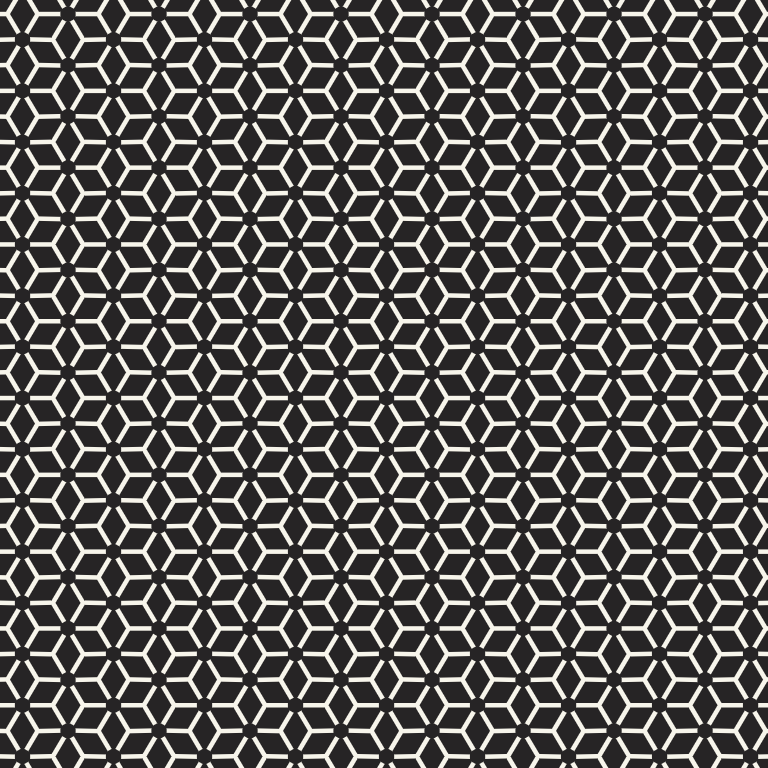
Write a three.js fragment shader that draws this pattern.

```glsl
// Draws a cream rhombus lattice on charcoal: six-armed stars with open centres.
varying vec2 vUv;

const vec3 CHARCOAL = vec3(0.149, 0.141, 0.145);
const vec3 CREAM = vec3(0.970, 0.960, 0.920);
const vec2 ORIGIN = vec2(0.0293, 0.0817);     // centre of one star
const float COLUMN_STEP = 0.05925;            // distance between star columns
const float STARS_DOWN = 15.0;                // stars per column
const float HALF_WIDTH = 0.044;               // lengths below are in star pitches
const float GAP = 0.145;
const float TILT = 0.022;
const float ROOT3 = 1.7320508;

// Nearest point of a rectangular grid with the given cell and offset.
vec2 gridPoint(vec2 p, vec2 cell, vec2 offset) {
  return floor((p - offset) / cell + 0.5) * cell + offset;
}

// Centre of the hexagonal cell around p.
vec2 starCentre(vec2 p) {
  vec2 cell = vec2(ROOT3, 1.0);
  vec2 a = gridPoint(p, cell, vec2(0.0));
  vec2 b = gridPoint(p, cell, 0.5 * cell);
  return distance(p, a) < distance(p, b) ? a : b;
}

// Slope of the level arms: flat, rising, falling in successive rows.
float rowTilt(float row, float amount) {
  float phase = mod(row, 3.0);
  return phase < 0.5 ? 0.0 : (phase < 1.5 ? amount : -amount);
}

// Signed distance to an arm that starts at the gap and runs out along dir.
float arm(vec2 p, vec2 dir, float gap, float halfWidth) {
  float along = dot(p, dir);
  float across = abs(dir.x * p.y - dir.y * p.x);
  return max(across - halfWidth, gap - along);
}

// Arms reach the cell corners, where the cell borders mitre the joints.
float star(vec2 p, float tilt) {
  vec2 q = vec2(abs(p.x), p.y);
  vec2 level = q - vec2(0.0, tilt * (q.x - 0.36));
  float flatArms = arm(level, vec2(1.0, 0.0), GAP, HALF_WIDTH);
  float steepArms = arm(abs(p), vec2(0.5, 0.5 * ROOT3), GAP, HALF_WIDTH);
  return min(flatArms, steepArms);
}

void main() {
  // Scale the columns so that the stars form a regular triangular lattice.
  vec2 p = (vUv - ORIGIN) * vec2(0.5 * ROOT3 / COLUMN_STEP, STARS_DOWN);
  float pixel = max(fwidth(p.y), 0.0001);

  vec2 centre = starCentre(p);
  float row = floor(2.0 * centre.y + 0.5);
  float d = star(p - centre, rowTilt(row, TILT));

  float line = clamp(0.5 - d / pixel, 0.0, 1.0);
  gl_FragColor = vec4(mix(CHARCOAL, CREAM, line), 1.0);
}
```
